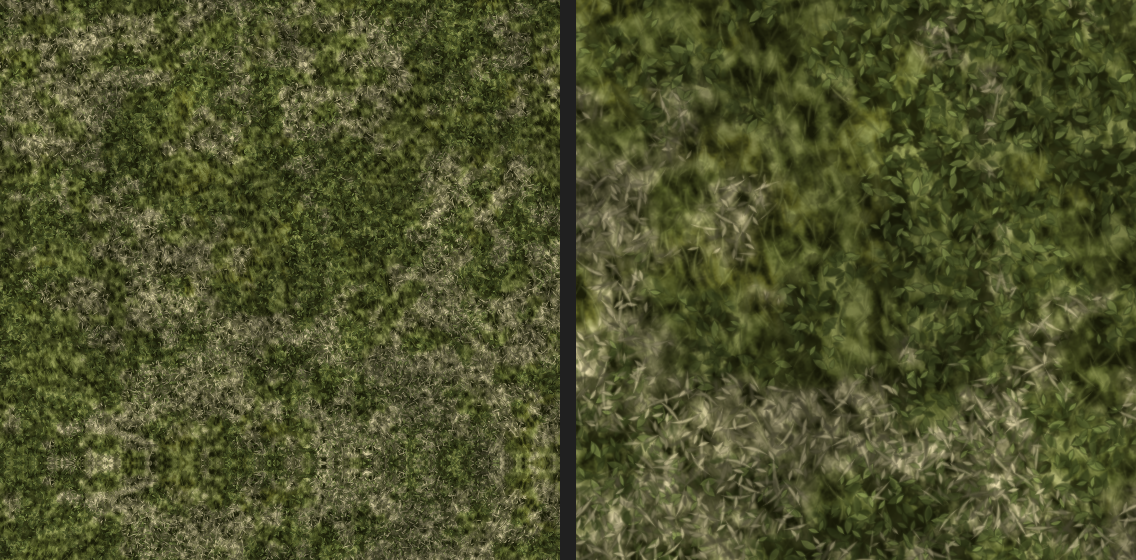
Left: the whole. Right: its middle third, enlarged.
This texture is drawn by a three.js fragment shader. Its source:

```glsl
varying vec2 vUv;

const vec3 SHADOW = vec3(0.12, 0.13, 0.04);
const vec3 GRASS = vec3(0.28, 0.31, 0.13);
const vec3 GRASS_LIGHT = vec3(0.43, 0.45, 0.25);
const vec3 THATCH = vec3(0.36, 0.35, 0.235);
const vec3 STRAW = vec3(0.59, 0.56, 0.44);
const vec3 LEAF_DARK = vec3(0.18, 0.22, 0.085);
const vec3 LEAF_LIGHT = vec3(0.45, 0.50, 0.27);
const vec3 MOSS = vec3(0.34, 0.335, 0.11);
const float PATCH_SCALE = 8.0;
const float GRAIN_SCALE = 95.0;
const float GRAIN_CONTRAST = 2.2;
const float EDGE = 0.0011;
const float FOLD_HEIGHT = 0.173;
const float UPRIGHT = 1.57;
const float ANY_ANGLE = 6.28;
const float EXPOSURE = 1.10;
const float PIVOT_LIGHT = 0.30;
const float LIGHT_CONTRAST = 0.32;

float hash(vec2 p) {
  return fract(sin(dot(p, vec2(127.1, 311.7))) * 43758.5453);
}

float noise(vec2 p) {
  vec2 i = floor(p);
  vec2 f = fract(p);
  f = f * f * (3.0 - 2.0 * f);
  float low = mix(hash(i), hash(i + vec2(1.0, 0.0)), f.x);
  float high = mix(hash(i + vec2(0.0, 1.0)), hash(i + 1.0), f.x);
  return mix(low, high, f.y);
}

float fbm(vec2 p) {
  float sum = 0.0;
  float weight = 0.533;
  for (int i = 0; i < 4; i++) {
    sum += weight * noise(p);
    p = mat2(1.6, 1.2, -1.2, 1.6) * p + 17.3;
    weight *= 0.5;
  }
  return sum;
}

// Soft-edged patch made of a broad and a ragged noise
float patchMask(vec2 p, float seed, float start, float end) {
  float broad = fbm(p * PATCH_SCALE + seed);
  float ragged = fbm(p * PATCH_SCALE * 4.0 + seed * 2.0);
  return smoothstep(start, end, 0.5 * broad + 0.5 * ragged);
}

vec3 ramp(vec3 dark, vec3 middle, vec3 light, float t) {
  return t < 0.5 ? mix(dark, middle, t * 2.0) : mix(middle, light, t * 2.0 - 1.0);
}

// Scattered pointed blades: x = coverage, y = random tone, z = side lighting
vec3 blades(vec2 p, float cells, vec2 size, float spread, float seed) {
  vec2 g = p * cells;
  vec2 home = floor(g);
  float soft = EDGE * cells;
  vec3 result = vec3(0.0);
  for (int y = -1; y <= 1; y++) {
    for (int x = -1; x <= 1; x++) {
      vec2 cell = home + vec2(float(x), float(y));
      vec2 key = cell + seed;
      vec2 centre = cell + vec2(hash(key), hash(key + 41.7));
      float angle = UPRIGHT + (hash(key + 73.1) - 0.5) * spread;
      float c = cos(angle);
      float s = sin(angle);
      vec2 q = mat2(c, -s, s, c) * (g - centre);
      q.y += (hash(key + 19.9) - 0.5) * 0.5 * q.x * q.x;
      float along = q.x / size.x;
      float dist = abs(q.y) - size.y * (1.0 - along * along);
      float cover = 1.0 - smoothstep(-soft, soft, dist);
      float side = clamp(0.5 + 0.5 * q.y / size.y, 0.0, 1.0);
      result.yz = mix(result.yz, vec2(hash(key + 97.3), side), cover);
      result.x = max(result.x, cover);
    }
  }
  return result;
}

void main() {
  // The lower strip mirrors the ground above it
  vec2 p = vec2(vUv.x, FOLD_HEIGHT + abs(vUv.y - FOLD_HEIGHT));
  float dry = patchMask(p, 3.7, 0.45, 0.63);
  float leafy = patchMask(p, 21.4, 0.40, 0.57) * (1.0 - 0.5 * dry);
  float mossy = patchMask(p, 48.2, 0.52, 0.68) * (1.0 - leafy);

  // Ground: clumpy grain mixed with fine upright streaks
  float clumps = fbm(p * GRAIN_SCALE);
  float streaks = noise(vec2(p.x + 0.25 * p.y, p.y * 0.5) * GRAIN_SCALE * 2.7);
  float grain = mix(clumps, streaks, 0.25);
  float tone = clamp(0.5 + (grain - 0.5) * GRAIN_CONTRAST, 0.0, 1.0);
  vec3 green = ramp(SHADOW, mix(GRASS, MOSS, 0.6 * mossy), GRASS_LIGHT, tone);
  vec3 color = mix(green, ramp(SHADOW, THATCH, STRAW, tone), dry);

  // Thin grass, lying more freely in the dry patches
  vec3 grass = blades(p, 105.0, vec2(0.8, 0.12), 1.8, 5.0);
  vec3 grassColor = mix(GRASS * 0.75, mix(GRASS_LIGHT, STRAW, dry * 0.6), grass.y);
  color = mix(color, grassColor, grass.x * 0.5);

  // Dark gaps between the weeds
  float gaps = smoothstep(0.50, 0.64, fbm(p * 82.0 + 9.1));
  color = mix(color, SHADOW, gaps * (0.3 + 0.5 * leafy));

  // Broad weed leaves in two sizes
  for (int i = 0; i < 2; i++) {
    float layer = float(i);
    vec3 leaf = blades(p, 88.0 + 52.0 * layer, vec2(0.52, 0.23), ANY_ANGLE, 130.0 + 60.0 * layer);
    float light = leaf.y * leaf.y * 0.8 + leaf.z * 0.2;
    float shown = leaf.x * smoothstep(0.2, 0.8, leafy + 0.25 * leaf.y);
    color = mix(color, mix(LEAF_DARK * 0.85, LEAF_LIGHT, light), shown * 0.75);
  }

  // Bleached stalks and short litter
  for (int i = 0; i < 2; i++) {
    float layer = float(i);
    vec3 stalk = blades(p, 78.0 + 62.0 * layer, vec2(0.7 - 0.2 * layer, 0.10 + 0.09 * layer), ANY_ANGLE, 310.0 + 70.0 * layer);
    float shown = stalk.x * smoothstep(0.35, 0.9, dry + 0.3 * stalk.y);
    color = mix(color, mix(THATCH * 0.65, STRAW, stalk.y), shown * 0.7);
  }

  // Slow changes of light, then deeper shadows and brighter tips
  color *= 0.78 + 0.44 * fbm(p * 15.0 + 31.0);
  float light = dot(color, vec3(0.3, 0.6, 0.1));
  color *= EXPOSURE * pow(light / PIVOT_LIGHT, LIGHT_CONTRAST);
  gl_FragColor = vec4(color, 1.0);
}
```
